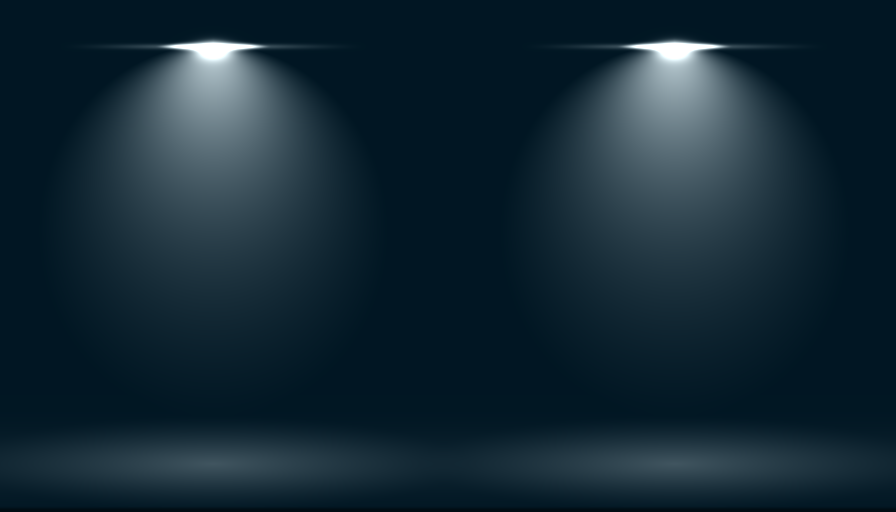
A Shadertoy shader for this background:

```glsl
// Two ceiling spotlights casting soft cones on a dark navy wall and floor.

#define LAMP_Y 0.909
#define LAMP_X_LEFT 0.238
#define LAMP_X_RIGHT 0.753
#define CONE_RADII vec2(0.340, 0.365)
#define CONE_DROP 0.361
#define CONE_GAIN 0.78
#define CONE_FALLOFF 2.5
#define FLOOR_Y 0.094
#define POOL_RADII vec2(0.50, 0.095)
#define POOL_GAIN 0.20
#define WALL_COLOR vec3(0.003, 0.088, 0.137)
#define LIGHT_COLOR vec3(1.0, 0.98, 0.95)

float gauss(float x) {
    return exp(-x * x);
}

// Elliptical gradient whose focus is the lamp, near the top of the ellipse.
float lightCone(vec2 p) {
    vec2 focus = vec2(0.0, CONE_DROP / CONE_RADII.y);
    vec2 d = p / CONE_RADII;
    float along = dot(focus, d);
    float reach = sqrt(along * along + dot(d, d) * (1.0 - dot(focus, focus)));
    float t = dot(d, d) / max(reach - along, 1e-5);
    float edge = exp(-CONE_FALLOFF);
    return CONE_GAIN * max(exp(-CONE_FALLOFF * t) - edge, 0.0) / (1.0 - edge);
}

// Thin streak, tapered bright lens and a small bulb below it.
float lampFlare(vec2 p) {
    float x = abs(p.x);
    float streak = 0.42 * pow(max(1.0 - x / 0.30, 0.0), 1.5) * gauss(p.y / 0.0050);
    float taper = max(1.0 - x / 0.115, 0.0);
    float lens = 1.1 * smoothstep(0.0, 0.5, taper) * gauss(p.y / (0.002 + 0.007 * taper));
    float bulb = 0.65 * gauss(length((p + vec2(0.0, 0.008)) / vec2(0.034, 0.017)));
    return streak + lens + bulb;
}

// Flat pool of light on the floor.
float floorPool(vec2 p) {
    float d = length(p / POOL_RADII);
    return POOL_GAIN * pow(max(1.0 - d, 0.0), 1.35);
}

void mainImage(out vec4 fragColor, in vec2 fragCoord) {
    vec2 uv = fragCoord / iResolution.xy;
    float aspect = iResolution.x / iResolution.y;

    // Faint band across the whole floor
    float light = 0.050 * gauss((uv.y - FLOOR_Y) / 0.058);

    // Both lamps, measured in canvas heights
    for (int i = 0; i < 2; i++) {
        float lampX = mix(LAMP_X_LEFT, LAMP_X_RIGHT, float(i));
        vec2 p = vec2((uv.x - lampX) * aspect, uv.y);
        vec2 fromLamp = p - vec2(0.0, LAMP_Y);
        light += lightCone(fromLamp) + lampFlare(fromLamp);
        light += floorPool(p - vec2(0.0, FLOOR_Y));
    }

    vec3 color = WALL_COLOR + LIGHT_COLOR * light;

    // Dark strip along the bottom edge
    color *= mix(0.55, 1.0, smoothstep(0.004, 0.012, uv.y));

    fragColor = vec4(clamp(color, 0.0, 1.0), 1.0);
}
```
